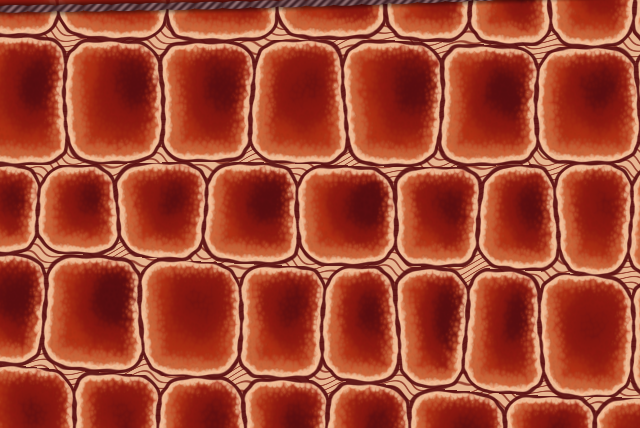
Give the GLSL for this texture, as a WebGL 1 fragment shader.

```glsl
precision highp float;
// Glossy crocodile leather: rows of rounded scales, pale rims, dark seams and a stitched thread.
uniform vec2 u_resolution;

#define SEAM_GAP 0.005
#define ROW_GAP 0.009
#define EDGE_BOW 0.011
#define CORNER_RADIUS 0.045
#define SEAM_WIDTH 0.0045
#define RIM_WIDTH 0.017
#define GLOW_WIDTH 0.050
#define GRAIN 0.10
#define THREAD_RADIUS 0.009
#define STITCH_LENGTH 0.065

const vec3 CREAM = vec3(0.94, 0.73, 0.58);
const vec3 ORANGE = vec3(0.79, 0.39, 0.22);
const vec3 RUST = vec3(0.68, 0.18, 0.07);
const vec3 BURGUNDY = vec3(0.54, 0.09, 0.06);
const vec3 DARK_RED = vec3(0.35, 0.05, 0.06);
const vec3 CREASE = vec3(0.60, 0.26, 0.19);

float hash(vec2 p) {
  return fract(sin(dot(p, vec2(127.1, 311.7))) * 43758.5);
}

// Cellular noise: distance to the nearest scattered point
float cellular(vec2 p) {
  vec2 base = floor(p);
  float nearest = 1.0;
  for (int j = -1; j <= 1; j++) {
    for (int i = -1; i <= 1; i++) {
      vec2 c = base + vec2(float(i), float(j));
      vec2 point = c + vec2(hash(c), hash(c + 41.3));
      nearest = min(nearest, distance(p, point));
    }
  }
  return nearest;
}

// Layered sines, about -1 to 1
float clouds(vec2 p) {
  float n = sin(p.x * 19.0 + 2.0 * sin(p.y * 11.0));
  n += 0.7 * sin(p.y * 27.0 + 2.0 * sin(p.x * 31.0));
  n += 0.5 * sin(p.x * 73.0 + p.y * 17.0 + sin(p.y * 53.0));
  return n / 2.2;
}

// Lower edge of a row, measured downwards; rows slope a little
float rowEdge(float row, float x) {
  vec2 line = vec2(-0.16, 0.0);
  if (row > -0.5) line = vec2(0.086, 0.014);
  if (row > 0.5) line = vec2(0.381, 0.004);
  if (row > 1.5) line = vec2(0.593, 0.034);
  if (row > 2.5) line = vec2(0.854, 0.052);
  if (row > 3.5) line = vec2(1.13, 0.05);
  return line.x + line.y * x + 0.005 * sin(x * 7.0 + row * 2.3 - 1.2);
}

// First seam, pitch, swing of the pitch, phase of the swing
vec4 rowLayout(float row) {
  if (row < 0.5) return vec4(0.176, 0.224, 0.047, -1.13);
  if (row < 1.5) return vec4(0.146, 0.223, 0.010, 1.50);
  if (row < 2.5) return vec4(0.107, 0.197, 0.031, -2.66);
  if (row < 3.5) return vec4(0.131, 0.196, 0.041, -0.77);
  return vec4(0.154, 0.206, 0.016, 1.11);
}

float seamX(vec4 layout, float column, float row, float y) {
  float x = layout.x + layout.y * column + layout.z * sin(0.9 * column + layout.w);
  return x + 0.006 * sin(y * 17.0 + column * 2.4 + row);
}

vec3 leather(vec2 p) {
  // Find the scale around this point
  float row = 0.0;
  for (int k = 0; k < 4; k++) row += step(rowEdge(float(k), p.x), p.y);
  vec4 layout = rowLayout(row);
  float left = -1.0, right = 3.0, column = 0.0;
  for (int k = -1; k < 10; k++) {
    float s = seamX(layout, float(k), row, p.y);
    if (s <= p.x) { left = s; column = float(k); }
    else right = min(right, s);
  }
  float top = rowEdge(row - 1.0, p.x), bottom = rowEdge(row, p.x);
  vec2 uv = 2.0 * (p - vec2(left, top)) / vec2(right - left, bottom - top) - 1.0;
  float seed = hash(vec2(column, row) + 3.7);
  float grain = cellular(p * vec2(95.0, 75.0)) - 0.45;
  float cloud = clouds(p + seed);

  // Depth inside a rounded box with bowed ends
  float wobble = 0.0015 * sin(p.x * 95.0 + 2.0 * sin(p.y * 80.0));
  vec2 inset = vec2(min(p.x - left, right - p.x) - SEAM_GAP,
                    min(p.y - top, bottom - p.y) - ROW_GAP * (0.7 + 0.6 * seed));
  inset.y -= EDGE_BOW * (uv.x * uv.x - 0.3);
  vec2 q = CORNER_RADIUS - inset;
  float depth = CORNER_RADIUS - length(max(q, 0.0)) - min(max(q.x, q.y), 0.0) + wobble;

  // Glossy body, darkest right of and above the middle
  float body = smoothstep(0.010, GLOW_WIDTH, depth + 0.010 * (uv.x - uv.y) + 0.02 * grain);
  vec2 away = uv - vec2(0.15 + 0.35 * seed, -0.25);
  float shade = exp(-1.25 * dot(away, away)) * (0.75 + 0.35 * seed);
  shade += 0.09 * cloud + 0.15 * grain;
  vec3 color = mix(CREAM, ORANGE, smoothstep(0.006, RIM_WIDTH, depth + 0.008 * grain));
  color = mix(color, RUST, body);
  color = mix(color, BURGUNDY, body * smoothstep(0.25, 0.62, shade));
  color = mix(color, DARK_RED, body * smoothstep(0.62, 1.0, shade));
  color *= 1.0 + GRAIN * grain;

  // Wrinkled skin between rows, then the dark outline
  float wave = sin(p.y * 190.0 + 3.0 * sin(p.x * 23.0) + 2.0 * sin(p.x * 51.0 + p.y * 40.0));
  vec3 skin = mix(CREASE, CREAM * 0.96, smoothstep(0.1, 0.6, abs(wave)));
  color = mix(skin, color, smoothstep(-0.004, 0.001, depth));
  float outline = 1.0 - smoothstep(SEAM_WIDTH * 0.5, SEAM_WIDTH * 1.5, abs(depth + SEAM_GAP));
  return mix(color, DARK_RED, 0.92 * outline);
}

void main() {
  vec2 p = gl_FragCoord.xy / u_resolution.y;
  p.y = 1.0 - p.y;
  vec3 color = leather(p);

  // Twisted thread slanting out over the top edge
  float across = p.y - (0.021 - 0.010 * p.x - 0.013 * p.x * p.x);
  float stitch = abs(sin(3.14159 * p.x / STITCH_LENGTH));
  float radius = THREAD_RADIUS * (0.6 + 0.4 * sqrt(stitch));
  float strand = 0.5 + 0.5 * sin(p.x * 290.0 + across * 330.0);
  vec3 thread = mix(vec3(0.25, 0.13, 0.15), vec3(0.56, 0.42, 0.43), strand * (0.4 + 0.6 * stitch));
  color = mix(color, BURGUNDY, 0.8 * smoothstep(0.0, -0.006, across));
  color *= 1.0 - 0.45 * smoothstep(0.022, 0.006, abs(across));
  color = mix(color, thread, smoothstep(0.0015, -0.0015, abs(across) - radius));
  gl_FragColor = vec4(color, 1.0);
}
```
